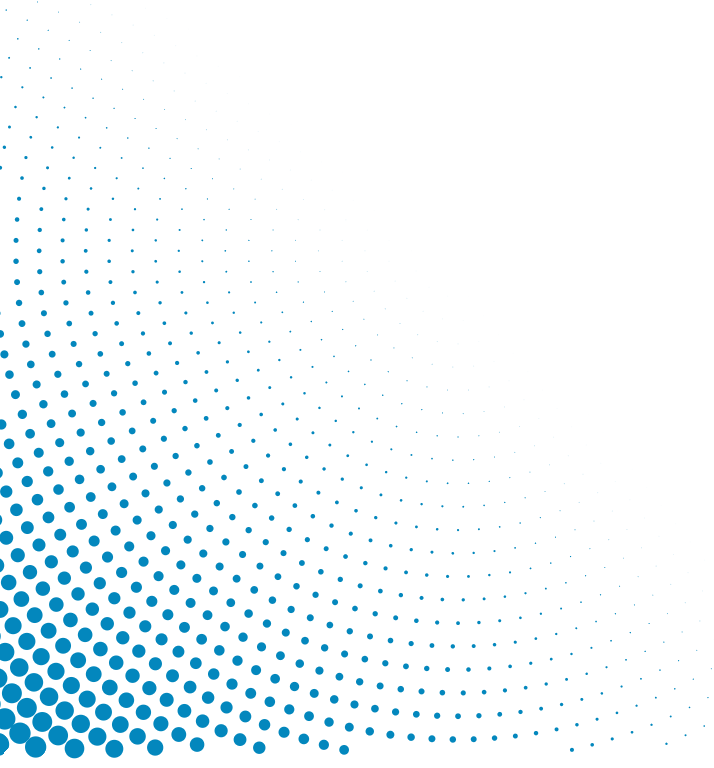
Give the GLSL for this background, as a Shadertoy shader.

```glsl
// Halftone of blue dots on white, set on concentric rings that widen around one centre.
// Ring k holds 7k evenly spaced dots; each dot grows toward the lower left corner.
// Every pixel finds its nearest dot in polar form, so no loop is needed.

const float TAU = 6.2831853;
const vec3 PAPER = vec3(1.0);
const vec3 BLUE = vec3(0.01, 0.53, 0.74);

const vec2 RING_CENTRE = vec2(0.5964, 0.6734);
const float RING_GAP = 0.0303;
const float DOTS_PER_RING_STEP = 7.0;
const float BOTTOM_MARGIN = 0.022;

// Centre of the ring dot closest to p
vec2 nearestDot(vec2 p, vec2 centre, float gap, float dotsPerStep) {
    vec2 offset = p - centre;
    float ring = max(round(length(offset) / gap), 1.0);
    float stepAngle = TAU / (dotsPerStep * ring);
    float angle = round(atan(offset.y, offset.x) / stepAngle) * stepAngle;
    return centre + ring * gap * vec2(cos(angle), sin(angle));
}

// Dot size falls off quadratically along the rising diagonal
float dotRadius(vec2 dotCentre) {
    float reach = max(1.30 - dotCentre.x - dotCentre.y, 0.0);
    return 0.0092 * reach * reach;
}

// Smooth disc; dots thinner than a pixel fade by their area
float discCoverage(float dist, float radius, float pixel) {
    float minRadius = 0.5 * pixel;
    float fade = min(radius / minRadius, 1.0);
    float edge = clamp((max(radius, minRadius) - dist) / pixel + 0.5, 0.0, 1.0);
    return edge * fade * fade;
}

void mainImage(out vec4 fragColor, in vec2 fragCoord) {
    float pixel = 1.0 / iResolution.y;
    vec2 p = fragCoord * pixel;

    vec2 dotCentre = nearestDot(p, RING_CENTRE, RING_GAP, DOTS_PER_RING_STEP);
    float ink = discCoverage(distance(p, dotCentre), dotRadius(dotCentre), pixel);

    // Whole dots below the margin are left out
    ink *= step(BOTTOM_MARGIN, dotCentre.y);

    fragColor = vec4(mix(PAPER, BLUE, ink), 1.0);
}
```
